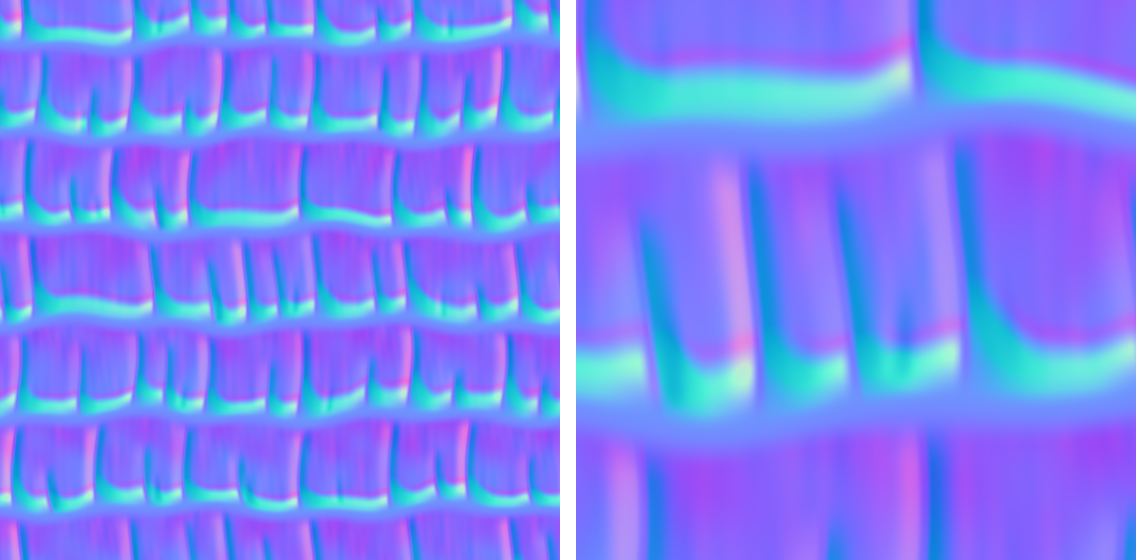
Left: the whole. Right: its middle third, enlarged.
This texture map is drawn by a WebGL 1 fragment shader. Its source:

```glsl
precision highp float;
uniform vec2 u_resolution;

#define TAU 6.28319
#define ROWS 6.0
#define COLS 6.0
#define JITTER 0.36
#define WAVE 0.045
#define LIP_HEIGHT 0.15
#define LIP_SLOPE 0.85
#define SIDE_SLOPE 0.55
#define STREAKS 0.08
#define SHADED_SLOPE vec2(0.16, -0.34)
#define LIT_SLOPE vec2(-0.19, 0.1)

float hash(vec2 p) {
  return fract(sin(dot(p, vec2(127.1, 311.7))) * 43758.5);
}

float bump(float x, float center, float width) {
  float t = (x - center) / width;
  return exp(-t * t);
}

// Left edge of a scale, jittered but periodic across the canvas
float scaleEdge(float column, float row) {
  return column + JITTER * hash(vec2(mod(column, COLS), row + 3.0));
}

// Layered sines stretched along the scales, periodic in both axes
float streaks(vec2 p) {
  float bend = 0.8 * sin(TAU * (3.0 * p.y + 2.0 * p.x));
  float s = sin(TAU * (19.0 * p.x + p.y) + bend);
  s += 0.7 * sin(TAU * (37.0 * p.x - 2.0 * p.y) + 2.0 * bend);
  s += 0.5 * sin(TAU * (61.0 * p.x + 3.0 * p.y) - 3.0 * bend);
  return s * (0.65 + 0.35 * sin(TAU * (7.0 * p.y + 5.0 * p.x)));
}

// Broad soft mottling from warped sines
float mottle(vec2 p) {
  float a = sin(TAU * (7.0 * p.x + 3.0 * p.y) + 2.0 * sin(TAU * 5.0 * p.y));
  float b = sin(TAU * (11.0 * p.x - 8.0 * p.y) + 2.0 * sin(TAU * 3.0 * p.x));
  return 0.6 * a + 0.4 * b;
}

// Bevelled lower left corner, lip and right flank of one lobe
vec2 lobeSlope(float left, float right, float f, float radius, vec2 flank) {
  float across = left / (left + right);
  float lift = f - 0.05 * smoothstep(0.22, 0.0, right);
  vec2 corner = max(radius - vec2(left + 0.115, lift), 0.0);
  float reach = length(corner);
  vec2 outward = corner / max(reach, 0.001);
  float center = radius - LIP_HEIGHT;
  float lipWidth = (reach > center ? 0.1 : 0.06) * mix(1.35, 0.8, across);
  float bevel = bump(reach, center, mix(0.06, lipWidth, outward.y));
  bevel *= smoothstep(0.0, 0.08, f) * mix(flank.x, 1.0, outward.y);
  bevel *= smoothstep(0.0, 0.03, left) * smoothstep(0.0, 0.05, right);

  vec2 slope = LIP_SLOPE * bevel * vec2(-outward.x, outward.y);
  slope += bevel * vec2(outward.y * mix(-0.65, 0.2, across), 0.22 * outward.x);

  // Raised rim just inside the lip
  float rim = bump(reach, center - 0.1, 0.035) * outward.y;
  slope += rim * vec2(0.25, -0.2) * smoothstep(0.0, 0.15, left);

  // Pale right flank
  float side = bump(right, 0.05, 0.075) * smoothstep(0.0, 0.03, right);
  side *= flank.y * smoothstep(0.04, 0.25, f);
  return slope + side * vec2(SIDE_SLOPE, 0.24);
}

void main() {
  vec2 p = gl_FragCoord.xy / u_resolution;

  // Wavy rows
  float y = p.y * ROWS - 0.52;
  y += WAVE * (sin(TAU * (2.0 * p.x + p.y)) + 0.7 * sin(TAU * (5.0 * p.x - 2.0 * p.y)));
  float row = mod(floor(y), ROWS);
  float f = fract(y);

  // Scales of uneven width within the row
  float x = p.x * COLS + COLS * hash(vec2(row, 8.0));
  x += 0.03 * sin(f * 4.0 + row * 2.0);
  float column = floor(x);
  if (x < scaleEdge(column, row)) column -= 1.0;
  float start = scaleEdge(column, row);
  float width = scaleEdge(column + 1.0, row) - start;
  vec2 id = vec2(mod(column, COLS), row);
  float left = x - start;

  // Resting tilt: shaded under the overlap, lit towards the lip
  float body = smoothstep(0.03, 0.3, f) * smoothstep(1.0, 0.88, f);
  float light = 0.62 - 0.5 * smoothstep(0.3, 0.9, f);
  light += 0.3 * (hash(id + 11.0) - 0.5) + 0.22 * mottle(p);
  vec2 slope = mix(vec2(-0.05, -0.03), mix(SHADED_SLOPE, LIT_SLOPE, light), body);
  slope.x += STREAKS * streaks(p) * body;

  // Soft skirt below the lip, continuous over the row seam
  slope += vec2(-0.08, 0.17) * (bump(f, 0.05, 0.08) + bump(f, 1.05, 0.08));

  // A crack splits most scales into two lobes
  float cracked = step(0.15, hash(id + 23.0));
  float crackTop = mix(0.5, 0.95, hash(id + 29.0));
  float split = width * mix(0.4, 0.65, hash(id + 31.0)) + 0.06 * exp(-5.0 * f);
  split = mix(width, split, cracked);
  float open = smoothstep(0.99, 0.8, f);
  float crack = smoothstep(crackTop, crackTop - 0.25, f);
  float g = f * (0.8 + 0.4 * hash(id + 37.0));
  float pink = open * mix(0.6, 1.2, hash(id + 41.0));
  if (left < split) {
    float rightFlank = mix(pink, 0.45 * crack, cracked);
    slope += lobeSlope(left, split - left, g, 0.42, vec2(open, rightFlank));
  } else {
    slope += lobeSlope(left - split, width - left, g, 0.32, vec2(0.9 * crack, pink));
  }

  // Short notch cut through some lips
  float notch = left - width * mix(0.2, 0.85, hash(id + 43.0));
  float notchFade = smoothstep(0.06, 0.16, f) * smoothstep(0.45, 0.2, f);
  notchFade *= step(0.6, hash(id + 47.0));
  slope.x += notchFade * (0.3 * bump(notch, -0.035, 0.035) - 0.45 * bump(notch, 0.03, 0.035));

  // Pack the slope into colour with a gently falling blue
  slope *= min(1.0, 0.97 / max(length(slope), 0.001));
  vec3 normal = vec3(slope, 1.0 - 0.35 * dot(slope, slope));
  gl_FragColor = vec4(0.5 + 0.5 * normal, 1.0);
}
```
